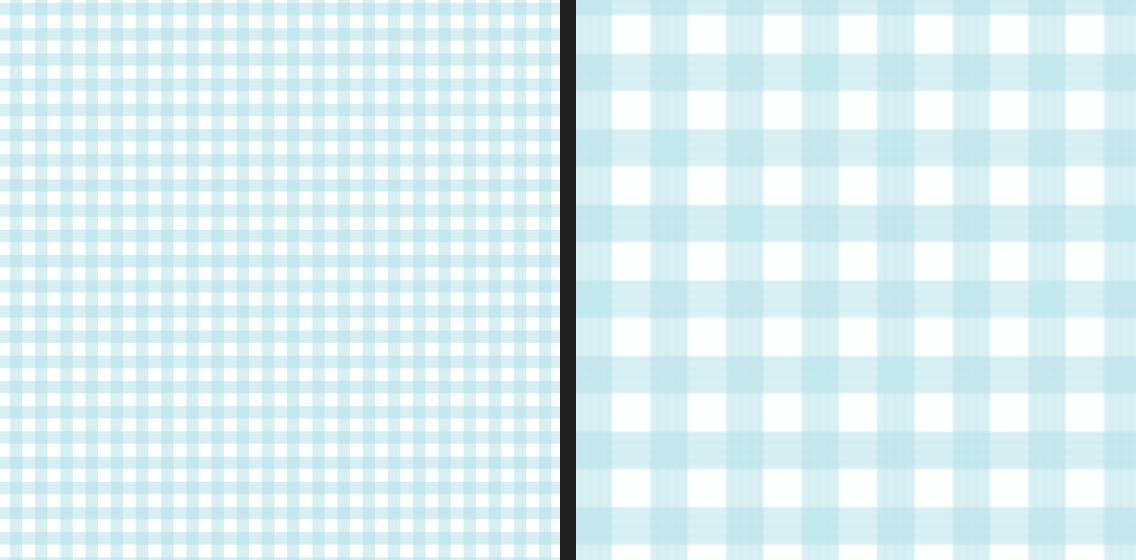
Left: the whole. Right: its middle third, enlarged.
Reproduce this pattern procedurally as a Shadertoy shader.

```glsl
// Pale aqua gingham: evenly spaced vertical and horizontal bands over white.
// Each axis gives a soft band coverage; the two coverages blend three tones,
// and layered sines add faint threads and small differences between bands.

const float PITCH = 0.045;                       // one repeat, about 22.2 across
const float BAND_WIDTH = 0.492;                  // share of a repeat
const vec2 BAND_CENTRE = vec2(0.0737, 0.9836);   // one band centre on each axis
const float EDGE_BLUR = 0.0012;
const float THREADS_PER_REPEAT = 8.0;
const float TAU = 6.2831853;

const vec3 WHITE = vec3(0.992, 1.0, 1.0);
const vec3 SINGLE_TINT = vec3(0.842, 0.940, 0.951);
const vec3 CROSS_TINT = vec3(0.770, 0.902, 0.930);
const vec3 CROSS_BRIGHT = vec3(0.758, 0.910, 0.932);

// Smooth variation in -1..1 from a band or cell index.
float layeredSines(vec2 p) {
    return 0.6 * sin(p.x * 2.31 + p.y * 1.73) + 0.4 * sin(p.x * 4.87 - p.y * 3.19 + 1.3);
}

// Coverage of a band centred on each whole number.
float bandCoverage(float t, float blur) {
    float distanceToCentre = abs(t - round(t));
    return 1.0 - smoothstep(-blur, blur, distanceToCentre - 0.5 * BAND_WIDTH);
}

// Fine lines along a band, with their phase shifted from band to band.
float threadLines(float t, float seed) {
    float phase = 1.5 * layeredSines(vec2(round(t), seed));
    return sin(t * THREADS_PER_REPEAT * TAU + phase);
}

// Bilinear blend of bare cloth, one band, and two crossing bands.
vec3 weave(vec2 cover, vec3 crossTint) {
    vec3 bareRow = mix(WHITE, SINGLE_TINT, cover.x);
    vec3 bandRow = mix(SINGLE_TINT, crossTint, cover.x);
    return mix(bareRow, bandRow, cover.y);
}

void mainImage(out vec4 fragColor, in vec2 fragCoord) {
    float pixel = 1.0 / iResolution.y;
    vec2 uv = fragCoord * pixel;
    vec2 grid = (uv - BAND_CENTRE) / PITCH;
    vec2 cell = round(grid);

    // Soft band edges
    float blur = max(EDGE_BLUR, 0.75 * pixel) / PITCH;
    vec2 cover = vec2(bandCoverage(grid.x, blur), bandCoverage(grid.y, blur));

    // Crossings drift between two close aqua tones
    float brightness = smoothstep(0.2, 0.6, layeredSines(cell));
    vec3 color = weave(cover, mix(CROSS_TINT, CROSS_BRIGHT, brightness));

    // Threads show mainly where only one band lies, and fade when too fine
    vec2 threads = vec2(threadLines(grid.x, 0.7), threadLines(grid.y, 2.9));
    vec2 alone = cover * (1.0 - 0.7 * cover.yx);
    float threadPixels = PITCH / (THREADS_PER_REPEAT * pixel);
    float visible = smoothstep(1.5, 2.8, threadPixels);
    color += vec3(0.012, 0.005, 0.004) * visible * dot(threads, alone);

    // Slight change of strength from band to band
    vec2 drift = vec2(layeredSines(vec2(cell.x, 0.4)), layeredSines(vec2(cell.y, 5.1)));
    color += vec3(0.005, 0.002, 0.002) * dot(drift, alone);

    fragColor = vec4(clamp(color, 0.0, 1.0), 1.0);
}
```
